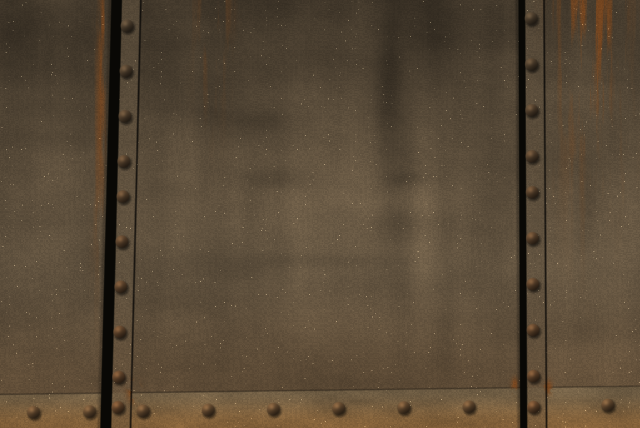
Write a WebGL 2 fragment shader that draws this texture.

```glsl
#version 300 es
precision highp float;
// Weathered steel plates with two riveted vertical seams and a rusty bottom flange.
uniform vec2 u_resolution;
out vec4 fragColor;

float hash(vec2 p) {
  return fract(sin(dot(p, vec2(127.1, 311.7))) * 43758.5453);
}

float noise(vec2 p) {
  vec2 i = floor(p), f = fract(p);
  f = f * f * (3.0 - 2.0 * f);
  return mix(mix(hash(i), hash(i + vec2(1, 0)), f.x),
             mix(hash(i + vec2(0, 1)), hash(i + vec2(1, 1)), f.x), f.y);
}

float fbm(vec2 p) {
  float sum = 0.0, amp = 0.5;
  for (int i = 0; i < 5; i++) {
    sum += amp * noise(p);
    p = p * 2.03 + 17.3;
    amp *= 0.5;
  }
  return sum;
}

// Soft elliptical spot, 1 at its centre
float blot(vec2 p, vec2 center, vec2 size) {
  vec2 d = (p - center) / size;
  return exp(-dot(d, d));
}

// Smooth-edged interval from a to b
float band(float x, float a, float b, float soft) {
  return smoothstep(a - soft, a + soft, x) * (1.0 - smoothstep(b - soft, b + soft, x));
}

// Domed rivet lit from the upper left, with a cast shadow
void rivet(inout vec3 col, vec2 p, vec2 center, vec3 tint, float aa) {
  vec2 d = (p - center) / 0.0145;
  col *= 1.0 - 0.55 * (1.0 - smoothstep(0.7, 1.45, length(d - vec2(0.2, -0.3))));
  float lit = 0.75 + 0.5 * dot(d, vec2(-0.45, 0.65)) + 0.4 * blot(d, vec2(-0.25, 0.35), vec2(0.45));
  float edge = aa / 0.0145;
  col = mix(col, tint * lit, 1.0 - smoothstep(1.0 - edge, 1.0 + edge, length(d)));
}

void main() {
  vec2 p = gl_FragCoord.xy / u_resolution.y;
  float aa = 1.0 / u_resolution.y;
  float x = p.x, y = p.y;

  // Seam positions, leaning slightly with height
  float gapL = 0.234 + 0.026 * y, stripL = 0.260 + 0.025 * y, lineL = 0.305 + 0.024 * y;
  float gapR = 1.215 - 0.004 * y, stripR = 1.232 - 0.005 * y, lineR = 1.277 - 0.006 * y;
  float flangeY = 0.078 + 0.013 * x;
  float inStrip = band(x, stripL, lineL, aa) + band(x, stripR, lineR, aa);
  float rightPlate = smoothstep(lineR - aa, lineR + aa, x);
  float leftPlate = 1.0 - smoothstep(gapL - aa, gapL + aa, x);

  // Plate tone: darker top, lighter lower middle
  float tone = mix(0.345, 0.255, smoothstep(0.5, 1.0, y));
  tone += 0.045 * blot(p, vec2(0.78, 0.42), vec2(0.35, 0.4));
  tone += 0.045 * rightPlate * (1.2 - y) + 0.025 * leftPlate * (1.0 - y);

  // Vertical streaks, horizontal smears and cloudy stains
  tone += 0.085 * (fbm(vec2(x * 14.0, y * 1.6)) - 0.48);
  tone += 0.075 * (fbm(vec2(x * 3.0 + 5.0, y * 13.0)) - 0.48);
  tone += 0.07 * (fbm(p * 8.0 + 31.0) - 0.48);
  tone += 0.035 * blot(p, vec2(0.84, 0.65), vec2(0.035, 0.22));
  tone += 0.04 * blot(p, vec2(0.99, 0.48), vec2(0.03, 0.25));
  tone += 0.03 * blot(p, vec2(0.70, 0.35), vec2(0.06, 0.25));
  tone -= 0.05 * blot(p, vec2(0.91, 0.80), vec2(0.03, 0.13));
  tone -= 0.04 * blot(p, vec2(1.04, 0.88), vec2(0.05, 0.10));
  tone -= 0.06 * blot(p, vec2(0.65, 0.58), vec2(0.08, 0.025));
  tone -= 0.06 * blot(p, vec2(0.95, 0.583), vec2(0.06, 0.018));
  tone -= 0.035 * blot(p, vec2(0.93, 0.48), vec2(0.08, 0.025));
  tone -= 0.035 * blot(p, vec2(0.78, 0.39), vec2(0.22, 0.015));
  tone -= 0.035 * blot(p, vec2(0.61, 0.72), vec2(0.07, 0.025));
  tone -= 0.04 * blot(p, vec2(0.07, 0.87), vec2(0.16, 0.08));
  tone -= 0.04 * blot(p, vec2(1.37, 0.52), vec2(0.025, 0.12));
  tone = mix(tone, 0.35 + 0.05 * (1.0 - y) + 0.05 * (fbm(p * 18.0) - 0.5), 0.75 * inStrip);
  vec3 col = tone * mix(vec3(1.0, 0.85, 0.65), vec3(1.04, 0.83, 0.59), smoothstep(0.4, 0.0, y));

  // Warm bottom flange under a fine horizontal joint
  float flange = 1.0 - smoothstep(flangeY - aa, flangeY + aa, y);
  vec3 tan_ = mix(vec3(0.53, 0.39, 0.23), vec3(0.44, 0.37, 0.27), smoothstep(0.0, 0.09, y));
  tan_ *= 0.83 + 0.34 * fbm(vec2(x * 9.0, y * 22.0));
  col = mix(col, tan_, flange * (1.0 - 0.4 * inStrip));
  col *= 1.0 - 0.35 * band(y, flangeY - 0.001, flangeY + 0.002, aa) * (1.0 - inStrip);

  // Rust runs near the top and stains at the seam feet
  float run = smoothstep(0.45, 0.75, fbm(vec2(x * 75.0, y * 5.0)));
  float rust = run * blot(p, vec2(1.38, 1.0), vec2(0.07, 0.35));
  rust += 0.6 * run * blot(p, vec2(0.50, 1.0), vec2(0.035, 0.2));
  rust += 0.8 * run * blot(p, vec2(gapL - 0.015, 0.85), vec2(0.015, 0.35));
  float patchy = smoothstep(0.35, 0.6, fbm(p * 60.0));
  rust += patchy * blot(p, vec2(0.312, 0.083), vec2(0.014, 0.022));
  rust += patchy * (blot(p, vec2(1.28, 0.094), vec2(0.01, 0.016)) + blot(p, vec2(1.203, 0.1), vec2(0.008, 0.016)));
  col = mix(col, vec3(0.50, 0.28, 0.11), clamp(rust, 0.0, 0.8));

  // Grain and scattered pale specks
  col *= 0.94 + 0.12 * hash(floor(p * 342.0));
  vec2 cell = floor(p * 110.0);
  vec2 spot = vec2(hash(cell + 3.1), hash(cell + 7.7)) * 0.6 + 0.2;
  float speck = 1.0 - smoothstep(0.05, 0.22, length(fract(p * 110.0) - spot));
  col += vec3(0.30, 0.28, 0.23) * speck * smoothstep(0.9, 1.0, hash(cell));

  // Strip outlines and deep black gaps
  col *= 1.0 - 0.75 * (band(x, lineL - 0.002, lineL + 0.002, aa) + band(x, lineR - 0.002, lineR + 0.002, aa));
  col *= 1.0 - 0.3 * (band(x, gapL - 0.006, gapL, 0.005) + band(x, gapR - 0.006, gapR, 0.004));
  float gap = band(x, gapL, stripL, aa) + band(x, gapR, stripR, aa);
  col = mix(col, vec3(0.035, 0.033, 0.02), gap);

  // Rivets along both strips
  for (int i = 0; i < 10; i++) {
    float k = float(i), shift = 0.0234 * step(3.5, k) + 0.035 * step(8.5, k);
    float yl = 0.9395 - 0.1055 * k + shift, yr = 0.957 - 0.1074 * k + shift;
    vec3 tint = mix(vec3(0.32, 0.26, 0.19), vec3(0.42, 0.29, 0.18), k / 9.0);
    rivet(col, p, vec2(0.2745 + 0.0235 * yl, yl), tint, aa);
    rivet(col, p, vec2(1.247 - 0.0065 * yr, yr), tint, aa);
  }
  // Rivets along the flange
  for (int i = 0; i < 9; i++) {
    float k = float(i);
    float cx = i < 2 ? 0.078 + 0.131 * k : 0.334 + 0.1523 * (k - 2.0) + 0.172 * step(7.5, k);
    rivet(col, p, vec2(cx, 0.036 + 0.0125 * cx), vec3(0.42, 0.31, 0.20), aa);
  }
  fragColor = vec4(col, 1.0);
}
```
